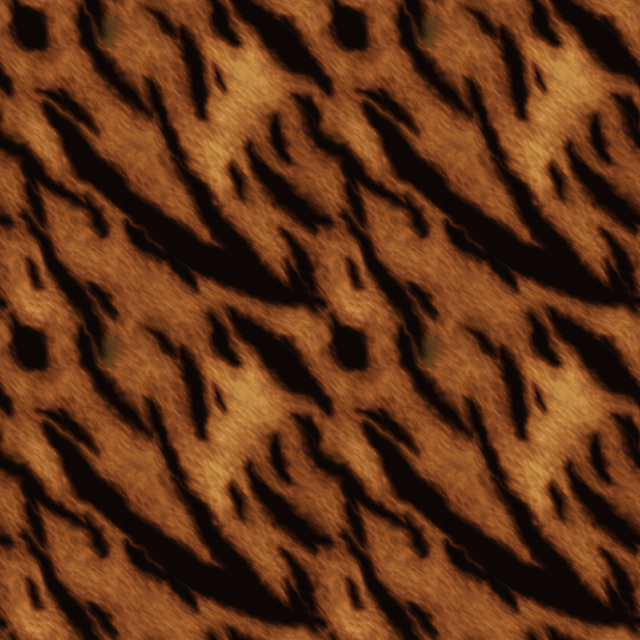
A WebGL 1 fragment shader for this texture:

```glsl
precision highp float;
uniform vec2 u_resolution;

float hash(vec2 p) {
  return fract(sin(dot(p, vec2(127.1, 311.7))) * 43758.5);
}

float cellHash(vec2 cell, vec2 period) {
  return hash(floor(mod(cell + 0.5, period)));
}

// Value noise that wraps over the unit square
float noise(vec2 p, vec2 period) {
  p *= period;
  vec2 i = floor(p), f = fract(p);
  f = f * f * (3.0 - 2.0 * f);
  return mix(mix(cellHash(i, period), cellHash(i + vec2(1, 0), period), f.x),
             mix(cellHash(i + vec2(0, 1), period), cellHash(i + 1.0, period), f.x), f.y);
}

vec2 wrapOffset(vec2 p, vec2 center) {
  return fract(p - center + 0.5) - 0.5;
}

// Distance to a bent stroke that narrows toward both ends
float stroke(vec2 p, vec2 a, vec2 b, float width, float bend) {
  vec2 q = wrapOffset(p, (a + b) * 0.5), axis = b - a;
  float h = clamp(dot(q, axis) / dot(axis, axis) + 0.5, 0.0, 1.0);
  float bulge = 4.0 * h * (1.0 - h);
  vec2 side = normalize(vec2(-axis.y, axis.x));
  return length(q - axis * (h - 0.5) - side * bend * bulge) - width * (0.3 + 0.7 * bulge);
}

float patchAt(vec2 p, vec2 center, vec2 size) {
  vec2 q = wrapOffset(p, center) / size;
  return 1.0 - smoothstep(0.2, 1.3, length(q));
}

float goldAreas(vec2 p) {
  float gold = max(patchAt(p, vec2(0.75, 0.76), vec2(0.16, 0.15)),
                   patchAt(p, vec2(0.69, 0.53), vec2(0.10, 0.24)));
  gold = max(gold, 0.8 * patchAt(p, vec2(0.11, 0.09), vec2(0.09, 0.15)));
  gold = max(gold, 0.6 * patchAt(p, vec2(0.92, 0.96), vec2(0.10, 0.10)));
  return max(gold, 0.5 * patchAt(p, vec2(0.13, 0.55), vec2(0.09, 0.13)));
}

// The long stripes
float bands(vec2 p) {
  float d = stroke(p, vec2(0.13, 0.67), vec2(0.56, 0.27), 0.043, -0.03);
  d = min(d, stroke(p, vec2(0.36, 0.40), vec2(0.99, 0.05), 0.046, -0.04));
  d = min(d, stroke(p, vec2(0.55, 0.49), vec2(0.79, 0.10), 0.028, 0.01));
  d = min(d, stroke(p, vec2(0.72, 1.03), vec2(1.02, 0.72), 0.043, 0.01));
  d = min(d, stroke(p, vec2(0.77, 0.54), vec2(1.02, 0.29), 0.032, -0.025));
  d = min(d, stroke(p, vec2(0.94, 0.66), vec2(1.28, 0.36), 0.021, -0.03));
  d = min(d, stroke(p, vec2(0.88, 0.28), vec2(0.97, 0.06), 0.021, 0.015));
  d = min(d, stroke(p, vec2(0.08, 0.32), vec2(0.33, -0.10), 0.029, 0.01));
  d = min(d, stroke(p, vec2(0.27, 0.93), vec2(0.46, 0.64), 0.022, -0.03));
  d = min(d, stroke(p, vec2(0.57, 0.90), vec2(0.64, 0.61), 0.027, 0.015));
  return min(d, stroke(p, vec2(0.05, 0.97), vec2(0.13, 0.87), 0.050, 0.0));
}

// Short marks scattered on a jittered grid
float flecks(vec2 p) {
  float d = 1.0;
  for (int k = 0; k < 25; k++) {
    float n = float(k);
    vec2 cell = vec2(mod(n + 0.5, 5.0) - 0.5, floor((n + 0.5) / 5.0));
    vec2 jitter = vec2(hash(cell + 3.7), hash(cell + 9.2));
    vec2 center = (cell + 0.15 + 0.7 * jitter) / 5.0;
    float angle = mix(-1.25, -0.65, hash(cell + 17.3));
    float size = mix(0.6, 1.0, hash(cell + 23.1)) * (1.0 - 0.5 * goldAreas(center));
    vec2 reach = vec2(cos(angle), sin(angle)) * 0.095 * size;
    d = min(d, stroke(p, center - reach, center + reach, 0.026 * size, 0.03 * (jitter.x - 0.5)));
  }
  return d;
}

vec3 furColor(float tone) {
  float t = clamp(tone, 0.0, 1.0) * 5.0;
  vec3 c = mix(vec3(0.05, 0.025, 0.018), vec3(0.23, 0.10, 0.04), clamp(t, 0.0, 1.0));
  c = mix(c, vec3(0.40, 0.19, 0.08), clamp(t - 1.0, 0.0, 1.0));
  c = mix(c, vec3(0.55, 0.29, 0.13), clamp(t - 2.0, 0.0, 1.0));
  c = mix(c, vec3(0.66, 0.40, 0.18), clamp(t - 3.0, 0.0, 1.0));
  return mix(c, vec3(0.75, 0.53, 0.26), clamp(t - 4.0, 0.0, 1.0));
}

void main() {
  vec2 p = fract(gl_FragCoord.xy / u_resolution * 2.0);

  // Ragged edges
  vec2 warp = vec2(noise(p, vec2(9.0)), noise(p + 0.37, vec2(9.0))) - 0.5;
  vec2 fray = vec2(noise(p, vec2(36.0)), noise(p + 0.61, vec2(36.0))) - 0.5;
  vec2 q = p + 0.035 * warp + 0.012 * fray;

  // Hair runs along the falling diagonal
  vec2 flow = p + 0.03 * warp;
  vec2 diagonal = vec2(flow.x + flow.y, flow.x - flow.y);
  float hair = noise(diagonal, vec2(84.0, 26.0)) * 0.6 + noise(diagonal, vec2(130.0, 60.0)) * 0.4 - 0.5;
  float mottle = noise(p, vec2(7.0)) * 0.6 + noise(p, vec2(19.0)) * 0.4 - 0.5;

  // Dark marks, rusty margins and golden fur
  float d = min(bands(q), flecks(q)) + 0.008 * hair;
  float coat = 0.47 + 0.22 * smoothstep(0.0, 0.07, d) + 0.30 * goldAreas(q);
  float tone = smoothstep(-0.014, 0.022, d) * (coat + 0.24 * mottle + 0.20 * hair);
  vec3 color = furColor(tone) * (1.0 + 0.22 * hair);

  // Olive smudge
  color = mix(color, vec3(0.22, 0.18, 0.09), 0.6 * patchAt(q, vec2(0.35, 0.90), vec2(0.035, 0.06)));
  gl_FragColor = vec4(color, 1.0);
}
```
